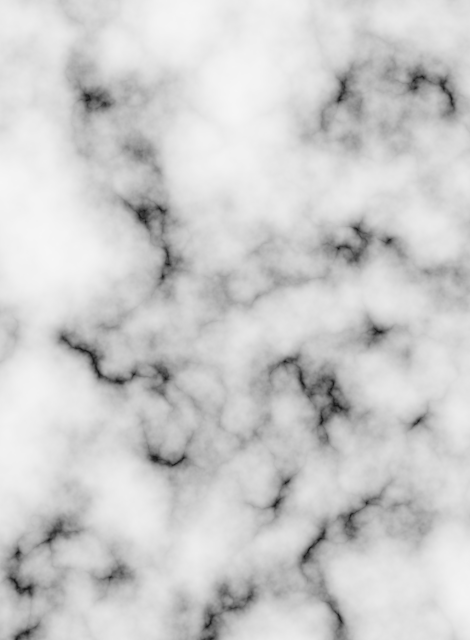
A Shadertoy shader for this texture:

```glsl
// Pale clouded marble with thin dark wandering veins.
// Two folded gradient-noise clouds are added: each fold leaves a vein,
// dark where both folds meet, and a saturating curve sets the grey tones.

#define VEIN_SCALE    3.0    // large cells per canvas height
#define BRANCH_SCALE  4.1    // cells of the second vein layer
#define BRANCH_WEIGHT 0.6    // share of the second layer
#define OCTAVES       7
#define ROUGHNESS     0.48   // amplitude ratio between octaves
#define AMPLITUDE     1.2
#define VEIN_CORE     0.006  // rounding of the fold at the vein centre
#define VEIN_SPREAD   0.085  // width of the dark halo around veins
#define WHITE_LEVEL   1.04

const float TAU = 6.2831853;

// Integer hash of a lattice cell, returned as 0..1
float hashCell(ivec2 cell) {
    uvec2 q = uvec2(cell + 4096);
    uint h = q.x * 73939u + q.y * 19349u;
    h = (h ^ (h >> 15)) * 73471u;
    h = (h ^ (h >> 13)) * 51749u;
    h = (h ^ (h >> 16)) * 92821u;
    h ^= h >> 15;
    return float(h & 65535u) / 65536.0;
}

// Slope contribution of one lattice corner
float cornerSlope(ivec2 cell, ivec2 corner, vec2 local) {
    float angle = TAU * hashCell(cell + corner);
    return dot(vec2(cos(angle), sin(angle)), local - vec2(corner));
}

float gradientNoise(vec2 p) {
    ivec2 cell = ivec2(floor(p));
    vec2 f = fract(p);
    vec2 w = f * f * f * (f * (f * 6.0 - 15.0) + 10.0);
    float low  = mix(cornerSlope(cell, ivec2(0, 0), f),
                     cornerSlope(cell, ivec2(1, 0), f), w.x);
    float high = mix(cornerSlope(cell, ivec2(0, 1), f),
                     cornerSlope(cell, ivec2(1, 1), f), w.x);
    return mix(low, high, w.y);
}

// Octaves are turned and shifted so their lattices never line up
float cloud(vec2 p) {
    const mat2 turnAndDouble = mat2(1.6, 1.2, -1.2, 1.6);
    float sum = 0.0;
    float weight = AMPLITUDE;
    for (int i = 0; i < OCTAVES; i++) {
        sum += weight * gradientNoise(p);
        p = turnAndDouble * p + vec2(5.37, 2.81);
        weight *= ROUGHNESS;
    }
    return sum;
}

// Absolute value with a slightly rounded crease
float fold(float x) {
    return sqrt(x * x + VEIN_CORE * VEIN_CORE);
}

void mainImage(out vec4 fragColor, in vec2 fragCoord) {
    vec2 p = fragCoord / iResolution.y;

    // Distance from the veins in cloud height
    float mainVeins = fold(cloud(p * VEIN_SCALE + vec2(3.4, 7.7)));
    float branches  = fold(cloud(p * BRANCH_SCALE + vec2(21.3, 12.6)));
    float height = mainVeins + BRANCH_WEIGHT * branches;

    // Steep near the veins, flat and bright away from them
    float grey = WHITE_LEVEL * height / (height + VEIN_SPREAD);
    fragColor = vec4(vec3(clamp(grey, 0.0, 1.0)), 1.0);
}
```
